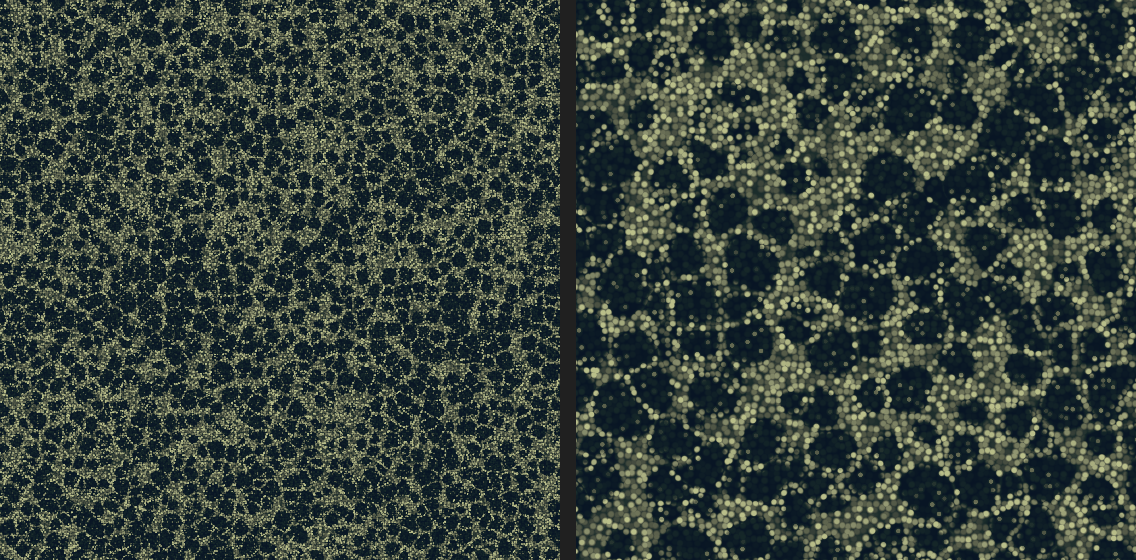
Left: the whole. Right: its middle third, enlarged.
Reproduce this texture procedurally as a three.js fragment shader.

```glsl
varying vec2 vUv;

vec2 hash2(vec2 p) {
  vec3 q = fract(p.xyx * vec3(0.1031, 0.1030, 0.0973));
  q += dot(q, q.yzx + 33.33);
  return fract((q.xx + q.yz) * q.zy);
}

float noise(vec2 p) {
  vec2 i = floor(p);
  vec2 f = fract(p);
  f = f * f * (3.0 - 2.0 * f);
  float low = mix(hash2(i).x, hash2(i + vec2(1.0, 0.0)).x, f.x);
  float high = mix(hash2(i + vec2(0.0, 1.0)).x, hash2(i + 1.0).x, f.x);
  return mix(low, high, f.y);
}

// Depth inside rounded cells of mixed size: low on rims and in gaps
float cellDepth(vec2 p) {
  vec2 home = floor(p);
  float nearest = 9.0;
  float second = 9.0;
  for (int y = -2; y <= 2; y++) {
    for (int x = -2; x <= 2; x++) {
      vec2 id = home + vec2(float(x), float(y));
      vec2 center = id + 0.5 + 0.95 * (hash2(id) - 0.5);
      float radius = mix(0.28, 0.7, hash2(id + 71.0).x);
      float d = length(p - center) - radius;
      second = min(second, max(nearest, d));
      nearest = min(nearest, d);
    }
  }
  return min(0.5 * (second - nearest), 0.06 - nearest);
}

// Brightest of the soft, scattered grains covering a point
float grainLight(vec2 p) {
  vec2 home = floor(p);
  float light = 0.0;
  for (int y = -1; y <= 1; y++) {
    for (int x = -1; x <= 1; x++) {
      vec2 id = home + vec2(float(x), float(y));
      vec2 center = id + 0.15 + 0.7 * hash2(id + 13.0);
      float dotMask = 1.0 - smoothstep(0.3, 0.85, length(p - center));
      light = max(light, dotMask * hash2(id + 157.0).y);
    }
  }
  return light;
}

// Navy through teal and olive to pale straw
vec3 palette(float tone) {
  float t = clamp(tone, 0.0, 1.0) * 5.0;
  vec3 color = mix(vec3(0.03, 0.08, 0.14), vec3(0.09, 0.16, 0.16), clamp(t, 0.0, 1.0));
  color = mix(color, vec3(0.24, 0.27, 0.23), clamp(t - 1.0, 0.0, 1.0));
  color = mix(color, vec3(0.38, 0.40, 0.31), clamp(t - 2.0, 0.0, 1.0));
  color = mix(color, vec3(0.53, 0.55, 0.42), clamp(t - 3.0, 0.0, 1.0));
  return mix(color, vec3(0.73, 0.75, 0.54), clamp(t - 4.0, 0.0, 1.0));
}

void main() {
  // Cells with wobbly outlines
  vec2 p = vUv * 38.0;
  vec2 wobble = vec2(noise(p * 1.9), noise(p * 1.9 + 40.0)) - 0.5;
  float depth = cellDepth(p + 0.3 * wobble);

  // Grainy web, thicker in some regions
  float grain = grainLight(vUv * 290.0);
  float spread = 0.1 * (noise(vUv * 9.0 + 5.0) - 0.5);
  float web = 1.0 - smoothstep(0.02, 0.15, depth - spread - 0.14 * (grain - 0.5));

  // Dark cell floor with sparse specks
  float ground = 0.22 * grain + 0.4 * smoothstep(0.84, 0.98, grain);
  float tone = mix(ground, 0.22 + 0.82 * grain, web);
  gl_FragColor = vec4(palette(tone), 1.0);
}
```
